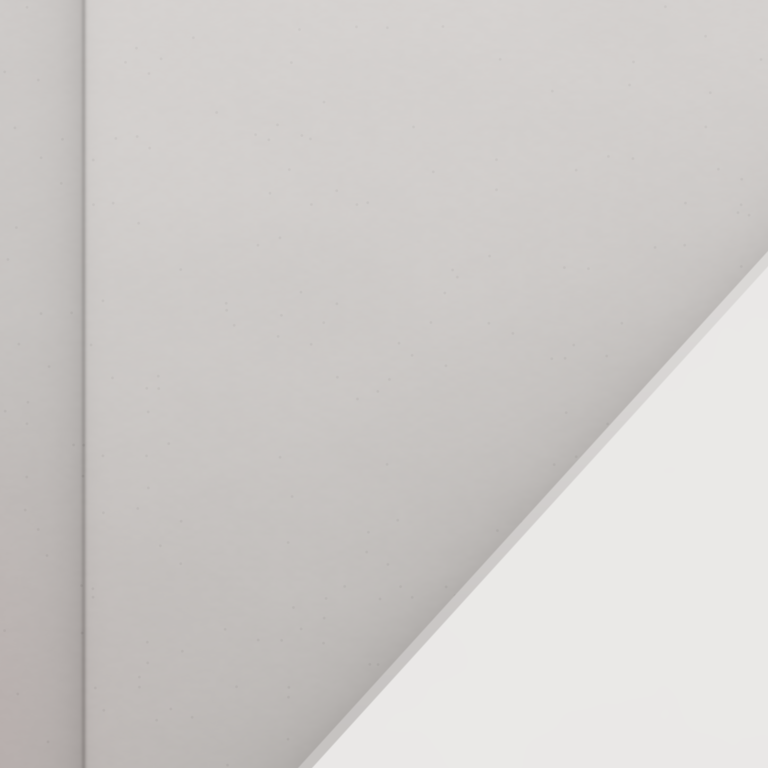
Reproduce this background procedurally as a WebGL 1 fragment shader.

```glsl
precision highp float;
uniform vec2 u_resolution;

#define GROOVE_X 0.1095
#define EDGE_FOOT vec2(0.388, 0.0)
#define EDGE_SLOPE 1.1
#define BEVEL_WIDTH 0.0135
#define WALL_TOP vec3(0.835, 0.822, 0.814)
#define WALL_BOTTOM vec3(0.745, 0.732, 0.722)
#define PANEL_COLOR vec3(0.917, 0.912, 0.906)
#define BEVEL_LOW vec3(0.775, 0.763, 0.757)
#define BEVEL_HIGH vec3(0.855, 0.846, 0.840)
#define GRAIN 0.012
#define SPECK_CELLS 70.0

float hash(vec2 p) {
  return fract(sin(dot(p, vec2(127.1, 311.7))) * 43758.5453);
}

float noise(vec2 p) {
  vec2 cell = floor(p);
  vec2 f = fract(p);
  f = f * f * (3.0 - 2.0 * f);
  float low = mix(hash(cell), hash(cell + vec2(1.0, 0.0)), f.x);
  float high = mix(hash(cell + vec2(0.0, 1.0)), hash(cell + vec2(1.0, 1.0)), f.x);
  return mix(low, high, f.y);
}

float fbm(vec2 p) {
  float sum = 0.0;
  float amp = 0.5;
  for (int i = 0; i < 4; i++) {
    sum += amp * (noise(p) - 0.5);
    p = p * 2.03 + 17.3;
    amp *= 0.5;
  }
  return sum;
}

// Sparse small pits, one candidate per cell
float specks(vec2 p) {
  vec2 cell = floor(p * SPECK_CELLS);
  vec2 center = 0.25 + 0.5 * vec2(hash(cell + 3.1), hash(cell + 8.7));
  float dist = length(fract(p * SPECK_CELLS) - center);
  return step(0.95, hash(cell)) * (1.0 - smoothstep(0.04, 0.2, dist));
}

vec3 wall(vec2 p, float edgeDist) {
  vec3 color = mix(WALL_BOTTOM, WALL_TOP, smoothstep(-0.15, 1.05, p.y));

  // Left strip: dimmer, and warmer toward the floor
  float fromGroove = p.x - GROOVE_X;
  float strip = 1.0 - smoothstep(-0.003, 0.003, fromGroove);
  color -= 0.028 * strip;
  float warmth = exp(-p.x * 7.0) * (1.0 - smoothstep(0.0, 0.6, p.y));
  color += vec3(0.004, -0.016, -0.014) * warmth;

  // Groove line with a wide shade on its left and a short one on its right
  float falloff = mix(0.012, 0.026, strip);
  color -= mix(0.025, 0.075, strip) * exp(-abs(fromGroove) / falloff);
  color -= 0.10 * exp(-pow(fromGroove / 0.0032, 2.0));

  // Contact shadow along the slanted panel
  float shade = max(-edgeDist, 0.0);
  color -= 0.045 * exp(-shade / 0.035) + 0.025 * exp(-shade / 0.13);

  // Plaster texture
  color += 0.016 * fbm(p * vec2(5.0, 8.0));
  color += GRAIN * fbm(p * vec2(90.0, 150.0));
  return color - 0.035 * specks(p);
}

void main() {
  vec2 p = gl_FragCoord.xy / u_resolution;
  float soft = max(0.0014, 0.75 / min(u_resolution.x, u_resolution.y));

  // Signed distance from the slanted edge, positive on the panel
  float edgeDist = dot(p - EDGE_FOOT, normalize(vec2(EDGE_SLOPE, -1.0)));
  vec3 color = wall(p, edgeDist);

  vec3 bevel = mix(BEVEL_LOW, BEVEL_HIGH, smoothstep(0.0, 0.65, p.y));
  color = mix(color, bevel, smoothstep(-soft, soft, edgeDist));

  vec3 panel = PANEL_COLOR + 0.004 * fbm(p * 6.0);
  float panelDist = edgeDist - BEVEL_WIDTH;
  color = mix(color, panel, smoothstep(-soft, soft, panelDist));

  gl_FragColor = vec4(color, 1.0);
}
```
